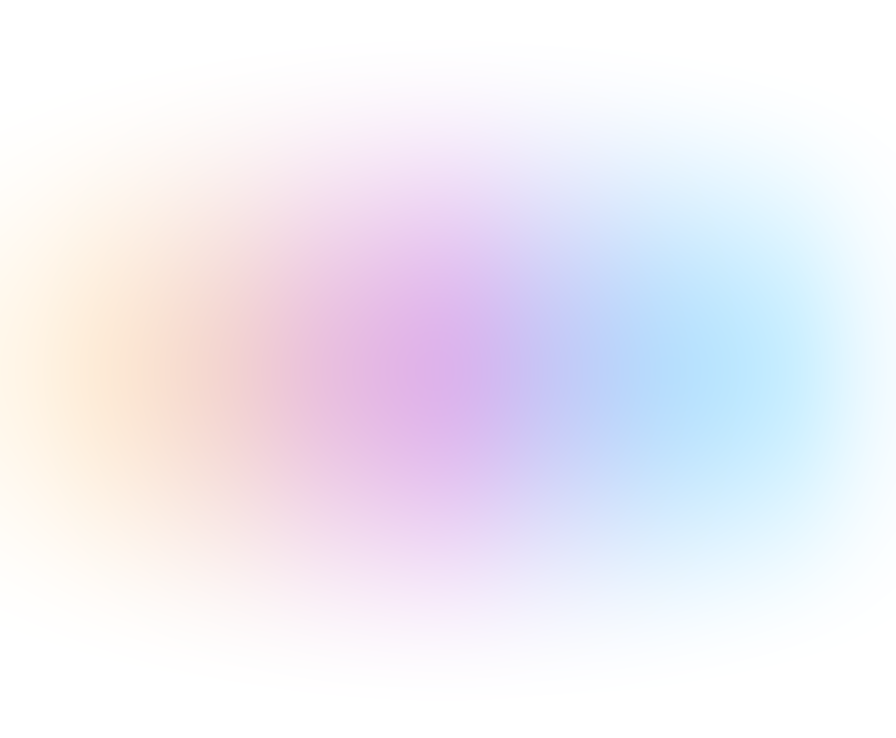
This background is drawn by a Shadertoy shader. Its source:

```glsl
// A soft pastel aurora on white: peach, pink, violet, periwinkle and sky blue.
// A smooth spline runs the hues from left to right, and a bell-shaped
// vertical falloff, widest at the centre, fades the band into white.

const vec3 WHITE = vec3(1.0);
const int STOP_COUNT = 9;

// Evenly spaced hues along the horizontal axis
const vec3 HUES[STOP_COUNT] = vec3[STOP_COUNT](
    vec3(1.000, 0.967, 0.915),  // cream
    vec3(0.990, 0.912, 0.835),  // peach
    vec3(0.953, 0.832, 0.818),  // rose
    vec3(0.910, 0.745, 0.875),  // pink
    vec3(0.863, 0.702, 0.925),  // violet
    vec3(0.769, 0.788, 0.968),  // periwinkle
    vec3(0.718, 0.871, 0.992),  // light blue
    vec3(0.780, 0.930, 1.000),  // sky
    vec3(0.955, 0.985, 1.000)   // pale sky
);

vec3 hueStop(int index) {
    return HUES[clamp(index, 0, STOP_COUNT - 1)];
}

// Catmull-Rom spline through four neighbouring hues
vec3 spline(vec3 a, vec3 b, vec3 c, vec3 d, float t) {
    vec3 slope = c - a;
    vec3 bend = 2.0 * a - 5.0 * b + 4.0 * c - d;
    vec3 twist = 3.0 * (b - c) + d - a;
    return b + 0.5 * t * (slope + t * (bend + t * twist));
}

vec3 horizontalHue(float x) {
    float place = clamp(x, 0.0, 1.0) * float(STOP_COUNT - 1);
    int i = min(int(place), STOP_COUNT - 2);
    return spline(hueStop(i - 1), hueStop(i), hueStop(i + 1),
                  hueStop(i + 2), place - float(i));
}

// Strength of the band: 1 on its axis, 0 beyond its reach
float bandStrength(vec2 offset, float centreReach, float narrowing) {
    float reach = centreReach - narrowing * offset.x * offset.x;
    return 1.0 - smoothstep(0.0, reach, abs(offset.y));
}

void mainImage(out vec4 fragColor, in vec2 fragCoord) {
    vec2 uv = fragCoord / iResolution.xy;
    vec2 offset = uv - vec2(0.5, 0.498);

    float strength = bandStrength(offset, 0.47, 0.36);
    vec3 color = mix(WHITE, horizontalHue(uv.x), strength);

    fragColor = vec4(clamp(color, 0.0, 1.0), 1.0);
}
```
